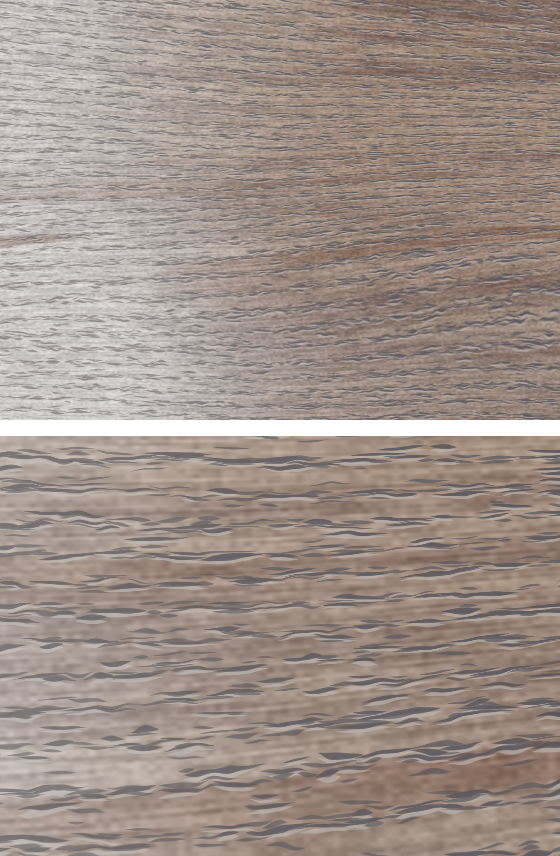
Top: the whole. Bottom: its middle third, enlarged.
Give the GLSL for this texture, as a WebGL 2 fragment shader.

```glsl
#version 300 es
precision highp float;

uniform vec2 u_resolution;
out vec4 fragColor;

float hash(vec2 p) {
    vec3 q = fract(p.xyx * 0.1031);
    q += dot(q, q.yzx + 33.33);
    return fract((q.x + q.y) * q.z);
}

float noise(vec2 p) {
    vec2 cell = floor(p);
    vec2 f = fract(p);
    f = f * f * (3.0 - 2.0 * f);
    float low = mix(hash(cell), hash(cell + vec2(1.0, 0.0)), f.x);
    float high = mix(hash(cell + vec2(0.0, 1.0)), hash(cell + 1.0), f.x);
    return mix(low, high, f.y);
}

float fbm(vec2 p) {
    float sum = 0.0;
    float weight = 0.5;
    for (int i = 0; i < 4; i++) {
        sum += weight * noise(p);
        p = p * 2.03 + 17.3;
        weight *= 0.5;
    }
    return sum / 0.9375;
}

// Straightens the fanning grain: x runs along the fibres, y across them
vec2 grainSpace(vec2 p) {
    float rise = 0.09 * smoothstep(0.05, 0.42, p.y);
    float fall = 0.19 * smoothstep(0.4, 0.95, p.y);
    float bend = 0.03 * (noise(p * vec2(1.7, 3.0) + 4.0) - 0.5);
    return vec2(p.x, p.y - (rise - fall) * p.x + bend);
}

// Porous part of each growth ring, 0 to 1
float earlywood(vec2 g, float rings) {
    float drift = 1.6 * noise(g * vec2(1.3, 5.0) + 9.0);
    float phase = fract(g.y * rings + drift);
    return smoothstep(0.0, 0.12, phase) * (1.0 - smoothstep(0.25, 0.55, phase));
}

// Scattered tapered dashes, crowded along the rings
float pores(vec2 g, vec2 size, float rings, float seed, float soft) {
    vec2 base = floor(g / size);
    float ink = 0.0;
    for (int j = -1; j <= 1; j++) {
        for (int i = -1; i <= 1; i++) {
            vec2 id = base + vec2(i, j);
            vec2 key = id + seed + 200.0;
            vec2 jitter = vec2(hash(key), hash(key + 51.7));
            vec2 centre = (id + 0.1 + 0.8 * jitter) * size;
            float chance = 0.07 + 0.85 * earlywood(centre, rings);
            float present = step(hash(key + 113.1), chance);
            vec2 d = g - centre;
            d.y -= d.x * 0.2 * (hash(key + 29.3) - 0.6);
            float reach = size.x * mix(0.25, 0.75, hash(key + 77.9));
            float width = size.y * mix(0.13, 0.32, hash(key + 91.2));
            float taper = 1.0 - d.x * d.x / (reach * reach);
            float edge = abs(d.y) - width * taper;
            ink = max(ink, present * (1.0 - smoothstep(-soft, soft, edge)));
        }
    }
    return ink;
}

// Pale sheen falling from the left, strongest in the lower corner
float sheen(vec2 p) {
    float side = 1.0 - smoothstep(-0.05, 0.98, p.x + 0.25 * (fbm(p * 2.5) - 0.5));
    float corner = 1.0 - smoothstep(0.0, 0.75, length(p * vec2(0.55, 1.3)));
    return clamp(side + corner * 0.4, 0.0, 1.0);
}

void main() {
    const float RINGS = 31.0;
    const vec3 BROWN = vec3(0.49, 0.39, 0.345);
    const vec3 TAN = vec3(0.65, 0.56, 0.485);
    const vec3 RUSSET = vec3(0.50, 0.37, 0.31);
    const vec3 MAUVE = vec3(0.55, 0.495, 0.485);
    const vec3 PALE = vec3(0.81, 0.80, 0.80);
    const vec3 RIM = vec3(0.73, 0.71, 0.69);
    const vec3 SLATE = vec3(0.335, 0.325, 0.355);

    vec2 p = gl_FragCoord.xy / u_resolution.y;
    vec2 g = grainSpace(p);
    float soft = 0.65 / u_resolution.y;

    // Wood body with broad streaks and fine fibres
    float streak = fbm(g * vec2(2.0, 22.0));
    float fibre = noise(g * vec2(18.0, 300.0)) - 0.5;
    float fleck = noise(p * vec2(170.0, 260.0)) - 0.5;
    float ring = earlywood(g, RINGS);
    vec3 color = mix(BROWN, TAN, smoothstep(0.25, 0.65, streak + 0.12 * ring));
    float lower = 1.0 - smoothstep(0.15, 0.7, p.y + 0.4 * (fbm(p * 3.0) - 0.5));
    color = mix(color, MAUVE, 0.2 + 0.3 * lower);
    float heart = exp(-pow((g.y - 0.43) / 0.13, 2.0));
    float redBand = smoothstep(0.5, 0.7, noise(g * vec2(1.8, 24.0) + 31.0));
    color = mix(color, RUSSET, 0.8 * heart * redBand);

    // Sheen, weaker over the reddish bands
    float glare = sheen(p) * (1.0 - 0.45 * heart * redBand);
    color = mix(color, PALE, 0.95 * glare);
    color += 0.13 * fibre + 0.10 * fleck;

    // Open pores with ragged edges and a lit lower rim
    vec2 ragged = g + vec2(0.0, 0.004 * (noise(g * vec2(75.0, 130.0)) - 0.5));
    vec2 longPore = vec2(0.036, 0.0078);
    vec2 shortPore = vec2(0.025, 0.006);
    float rim = pores(ragged + vec2(0.0, 0.0032), longPore, RINGS, 0.0, soft);
    color = mix(color, mix(RIM, PALE, glare), 0.65 * rim);
    float ink = pores(ragged, longPore, RINGS, 0.0, soft);
    ink = max(ink, 0.8 * pores(ragged, shortPore, RINGS, 37.0, soft));
    vec3 poreColor = mix(SLATE, vec3(0.49, 0.465, 0.45), glare);
    color = mix(color, poreColor, ink * mix(0.85, 0.72, glare));

    fragColor = vec4(clamp(color, 0.0, 1.0), 1.0);
}
```
